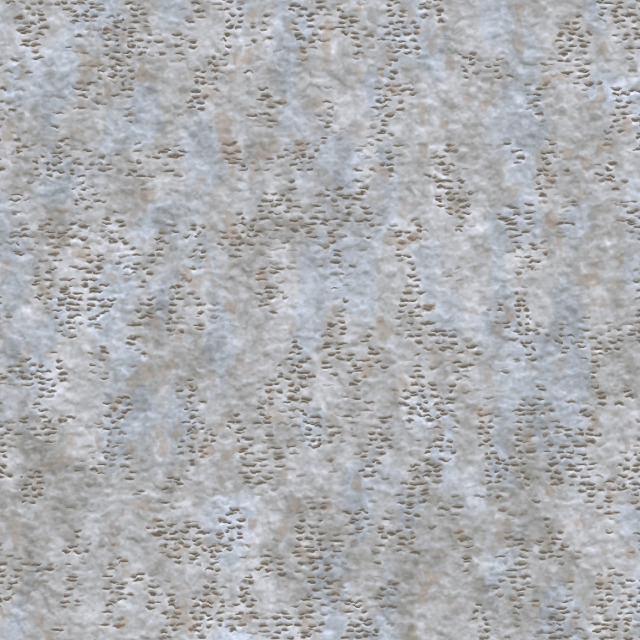
Write a WebGL 2 fragment shader that draws this texture.

```glsl
#version 300 es
precision highp float;
// Weathered pale stone, pitted by short brown dents stacked in broken columns.
uniform vec2 u_resolution;
out vec4 fragColor;

vec3 hash3(vec2 p) {
    vec3 q = fract(p.xyx * vec3(0.1031, 0.1030, 0.0973));
    q += dot(q, q.yxz + 33.33);
    return fract((q.xxy + q.yzz) * q.zyx);
}

// Cellular noise with soft borders, centred on zero.
float mottle(vec2 p) {
    vec2 cell = floor(p);
    float sum = 0.0, total = 0.0;
    for (int y = -1; y <= 1; y++) {
        for (int x = -1; x <= 1; x++) {
            vec2 id = cell + vec2(x, y);
            vec3 rnd = hash3(id + 50.0);
            vec2 d = id + rnd.xy - p;
            float weight = exp(-5.0 * dot(d, d));
            sum += weight * rnd.z;
            total += weight;
        }
    }
    return sum / total - 0.5;
}

// Broad worn areas from layered sines, about -1 to 1.
float wornAreas(vec2 p) {
    return 0.5 * sin(p.x * 9.0 + 1.6 * sin(p.y * 7.0 + 1.0))
         + 0.5 * sin(p.y * 11.0 + 2.0 * sin(p.x * 6.0 + 2.5));
}

// x: hollow, y: dark lower lip, z: lit rim below the hollow.
vec3 pits(vec2 uv, float worn) {
    vec2 p = uv * vec2(64.0, 104.0);
    p += 0.45 * vec2(mottle(uv * 150.0), mottle(uv * 140.0 + 31.0));
    p.x += 0.6 * sin(uv.y * 23.0 + 3.0 * sin(uv.x * 8.0));
    vec2 cell = floor(p);
    vec3 result = vec3(0.0);
    for (int y = -1; y <= 1; y++) {
        for (int x = -1; x <= 1; x++) {
            vec2 id = cell + vec2(x, y);
            vec3 rnd = hash3(id + 211.0);
            float cluster = mottle(id * vec2(0.55, 0.19) + 17.0);
            float strength = smoothstep(0.0, 0.24, cluster + 0.32 * (rnd.z - 0.5) - 0.09 * worn);
            vec2 radius = vec2(0.36, 0.33) + 0.2 * rnd.zx * vec2(1.0, 0.7);
            vec2 d = (p - id - 0.5 - (rnd.xy - 0.5) * vec2(0.75, 0.6)) / radius;
            float hollow = smoothstep(1.15, 0.45, length(d));
            float lip = smoothstep(0.85, 0.2, length(vec2(d.x * 0.75, d.y * 1.3 + 0.35 - 0.3 * d.x * d.x)));
            float rim = smoothstep(0.9, 0.2, length(vec2(d.x * 0.8, d.y + 1.3)));
            result = max(result, strength * vec3(hollow, lip, rim));
        }
    }
    return result;
}

void main() {
    vec2 uv = gl_FragCoord.xy / u_resolution.y;
    float worn = wornAreas(uv);
    vec2 warped = uv + 0.008 * vec2(mottle(uv * 45.0), mottle(uv * 45.0 + 80.0));

    // Stone tone: broad stains, streaks and small lumps lit from above.
    vec2 lump = warped * vec2(78.0, 112.0);
    float tone = 0.709 - 0.018 * worn;
    tone += 0.08 * mottle(warped * vec2(9.0, 6.0) + 5.0);
    tone += 0.13 * mottle(warped * vec2(34.0, 21.0) + 12.0);
    tone += 0.13 * (mottle(lump) - mottle(lump + vec2(0.15, 0.55)));
    tone += 0.10 * mottle(warped * vec2(85.0, 125.0) + 40.0);
    tone += 0.09 * mottle(uv * vec2(190.0, 230.0));

    // Cool tint on bright stone, with a few bluer patches.
    float blue = smoothstep(0.02, 0.3, mottle(warped * vec2(24.0, 13.0) + 70.0) - 0.06 * worn);
    vec3 color = vec3(tone) + (tone - 0.64) * vec3(-0.02, 0.02, 0.17);
    color += blue * vec3(-0.012, 0.008, 0.035);

    // Pits: lit rim, brown hollow, then the dark lip.
    vec3 pit = pits(uv, worn);
    color += 0.075 * pit.z * (1.0 - pit.x);
    color = mix(color, vec3(0.54, 0.52, 0.49), 0.72 * pit.x);
    color = mix(color, vec3(0.36, 0.31, 0.27), 0.68 * pit.y);

    // Faint rusty specks.
    float rust = smoothstep(0.27, 0.42, mottle(uv * vec2(60.0, 45.0) + 90.0));
    color = mix(color, vec3(0.62, 0.53, 0.45), 0.3 * rust);

    fragColor = vec4(clamp(color, 0.0, 1.0), 1.0);
}
```
